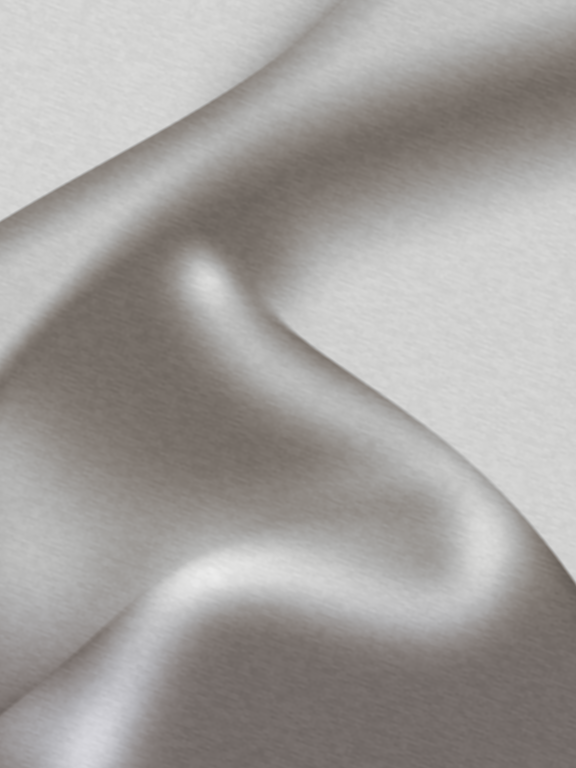
A Shadertoy shader for this texture:

```glsl
// Draped ivory satin: a broad diagonal fold above a curling S-shaped ridge.

float hash(vec2 p) {
    vec3 q = fract(p.xyx * vec3(0.1031, 0.1030, 0.0973));
    q += dot(q, q.yzx + 33.33);
    return fract((q.x + q.y) * q.z);
}

float noise(vec2 p) {
    vec2 i = floor(p), f = fract(p);
    f = f * f * (3.0 - 2.0 * f);
    return mix(mix(hash(i), hash(i + vec2(1, 0)), f.x),
               mix(hash(i + vec2(0, 1)), hash(i + vec2(1, 1)), f.x), f.y);
}

// Soft elliptical pool of light
float glow(vec2 p, vec2 center, vec2 radius) {
    vec2 q = (p - center) / radius;
    return exp(-dot(q, q));
}

vec2 bezier(vec2 a, vec2 b, vec2 c, vec2 d, float t) {
    float s = 1.0 - t;
    return s * s * s * a + 3.0 * s * s * t * b + 3.0 * s * t * t * c + t * t * t * d;
}

// x: signed offset (positive below), y: curve parameter, z: distance
vec3 curve(vec2 p, vec2 a, vec2 b, vec2 c, vec2 d) {
    const float STEPS = 28.0;
    vec3 nearest = vec3(0.0, 0.0, 1e3);
    vec2 from = a;
    for (float i = 1.0; i <= STEPS; i++) {
        vec2 to = bezier(a, b, c, d, i / STEPS);
        vec2 along = to - from, v = p - from;
        float h = clamp(dot(v, along) / dot(along, along), 0.0, 1.0);
        float dist = length(v - along * h);
        if (dist < nearest.z) {
            float side = (along.x * v.y - along.y * v.x) / length(along);
            nearest = vec3(side, (i - 1.0 + h) / STEPS, dist);
        }
        from = to;
    }
    return nearest;
}

// Flat panels and the broad fold; crest and hollow are signed offsets
float upperCloth(vec2 p, float crest, float hollow) {
    float back = 0.83 - 0.25 * exp(-max(-crest, 0.0) / 0.25) * smoothstep(1.5, 3.2, p.x);
    float rim = mix(0.5, 0.62, smoothstep(2.0, 3.6, p.x));
    float fold = mix(rim, 0.77, smoothstep(-0.05, 0.5, crest));
    float shadeWidth = mix(0.28, 0.9, smoothstep(0.0, 3.0, p.x));
    fold = mix(fold, 0.43, smoothstep(-shadeWidth, 0.05, hollow));
    fold = mix(fold, 0.82, smoothstep(0.0, 1.35, hollow));
    fold -= 0.17 * glow(p, vec2(2.6, 2.8), vec2(0.45, 0.5));
    return mix(back, fold, smoothstep(-0.02, 0.02, crest));
}

// Shaded hollow to the left of the ridge
float pocketCloth(vec2 p) {
    return 0.43
        + 0.30 * glow(p, vec2(0.3, 5.6), vec2(1.1, 1.1))
        + 0.20 * glow(p, vec2(3.9, 4.95), vec2(0.9, 0.35))
        + 0.12 * glow(p, vec2(2.2, 5.3), vec2(1.0, 0.45))
        + 0.14 * glow(p, vec2(-0.1, 4.5), vec2(0.6, 0.6))
        + 0.15 * glow(p, vec2(2.05, 2.75), vec2(0.3, 0.35));
}

// Front drape, lit above its crest and dark at the bottom
float frontCloth(vec2 p) {
    return 0.43
        + 0.18 * glow(p, vec2(3.6, 5.4), vec2(1.4, 0.5))
        + 0.16 * glow(p, vec2(1.9, 5.75), vec2(0.7, 0.4))
        + 0.20 * glow(p, vec2(0.4, 7.3), vec2(0.7, 0.6))
        + 0.07 * glow(p, vec2(5.2, 5.3), vec2(0.5, 0.7));
}

void mainImage(out vec4 fragColor, in vec2 fragCoord) {
    // Canvas is 5.76 by 7.68 units, y pointing down
    vec2 p = vec2(fragCoord.x, iResolution.y - fragCoord.y) / iResolution.y * 7.68;

    // Outlines of the folds
    vec3 crest = curve(p, vec2(-0.3, 2.4), vec2(1.2, 1.45), vec2(2.8, 0.85), vec2(3.7, -0.3));
    vec3 hollow = curve(p, vec2(-0.2, 4.1), vec2(1.0, 2.4), vec2(3.0, 1.5), vec2(6.0, 0.7));
    vec3 ridge = curve(p, vec2(2.1, 2.4), vec2(3.0, 3.85), vec2(4.5, 3.85), vec2(5.9, 6.05));
    vec3 front = curve(p, vec2(-0.2, 7.3), vec2(1.7, 5.9), vec2(1.4, 5.4), vec2(4.2, 4.85));

    // Lower cloth, split by the front outline
    float frontSoft = mix(0.025, 0.35, front.y * front.y * front.y);
    float body = mix(pocketCloth(p), frontCloth(p), smoothstep(-frontSoft, frontSoft, front.x));
    body -= 0.06 * exp(-abs(front.x) / 0.1) * (1.0 - smoothstep(0.4, 0.9, front.y));

    // Sheen following the S-shaped crest
    float sheen = curve(p, vec2(2.15, 2.85), vec2(2.6, 4.4), vec2(4.9, 4.0), vec2(4.85, 5.5)).z;
    sheen = min(sheen, curve(p, vec2(4.85, 5.5), vec2(4.75, 6.5), vec2(3.6, 5.95), vec2(2.8, 5.75)).z);
    sheen = min(sheen, curve(p, vec2(2.8, 5.75), vec2(1.6, 5.5), vec2(1.5, 6.4), vec2(0.8, 7.8)).z);
    body += 0.3 * exp(-sheen * sheen / 0.14);
    body -= 0.09 * exp(-max(ridge.x, 0.0) / 0.12);

    // Lower cloth over upper cloth
    float ridgeSoft = mix(0.28, 0.025, smoothstep(0.0, 0.3, ridge.y));
    float cover = smoothstep(-ridgeSoft, ridgeSoft, ridge.x) * smoothstep(-0.1, 0.25, hollow.x);
    float light = mix(upperCloth(p, crest.x, hollow.x), body, cover);

    // Fine slanted weave and grain
    vec2 thread = mat2(0.94, -0.34, 0.34, 0.94) * p + 20.0;
    light += 0.035 * (noise(thread * vec2(12, 38)) - 0.5) + 0.02 * (noise(thread * 32.0) - 0.5);

    vec3 tint = mix(vec3(1.06, 0.99, 0.93), vec3(1.0, 1.0, 0.995), smoothstep(0.4, 0.72, light));
    tint.b += 0.03 * smoothstep(5.5, 7.0, p.y);
    fragColor = vec4(clamp(light * tint, 0.0, 1.0), 1.0);
}
```
